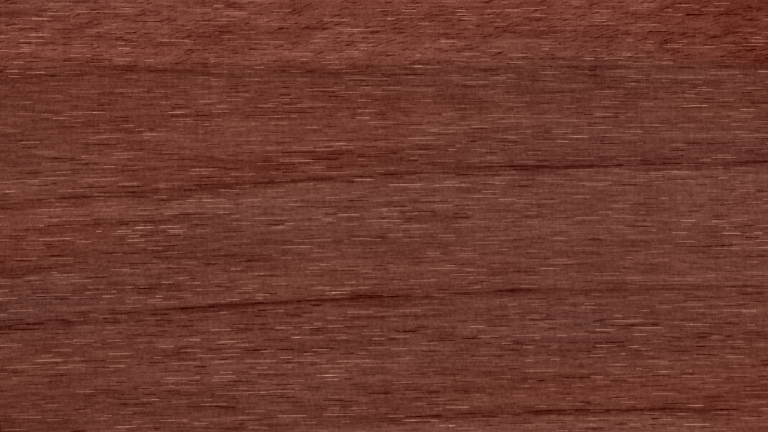
Give the GLSL for this texture, as a Shadertoy shader.

```glsl
float hash(vec2 p) {
    return fract(sin(dot(p, vec2(127.1, 311.7))) * 43758.5453);
}

float noise(vec2 p) {
    vec2 i = floor(p), f = fract(p);
    f = f * f * (3.0 - 2.0 * f);
    return mix(mix(hash(i), hash(i + vec2(1, 0)), f.x),
               mix(hash(i + vec2(0, 1)), hash(i + vec2(1, 1)), f.x), f.y);
}

// Noise centred on zero
float sway(vec2 p) {
    return noise(p) - 0.5;
}

// Scattered thin dashes, one per cell, with tapered ends
float dashes(vec2 p, vec2 cell, float density, float seed) {
    float row = floor(p.y / cell.y);
    p.x += cell.x * 7.0 * hash(vec2(row, seed));
    vec2 id = vec2(floor(p.x / cell.x), row) + seed * 17.0;
    vec2 local = (fract(p / cell) - 0.5) * cell;
    float reach = cell.x * mix(0.12, 0.48, hash(id + 3.1));
    float offset = (hash(id + 5.7) - 0.5) * 0.5 * cell.y;
    float pixel = 1.0 / iResolution.y;
    float across = clamp((0.0014 - abs(local.y - offset)) / max(pixel, 0.001) + 0.5, 0.0, 1.0);
    float along = 1.0 - smoothstep(0.65, 1.0, abs(local.x) / reach);
    float strength = 0.3 + 0.7 * hash(id + 9.3);
    return across * along * strength * step(hash(id), density);
}

// Dark growth line: crisp upper edge, softer lower side
float vein(float d, float width) {
    return exp(-abs(d) / (d > 0.0 ? width * 0.5 : width));
}

void mainImage(out vec4 fragColor, in vec2 fragCoord) {
    vec2 p = fragCoord / iResolution.y;
    float across = fragCoord.x / iResolution.x;

    // Growth lines climb to the right and level out near the top
    float bend = 0.12 * (1.0 - exp(-2.0 * across)) * (1.0 - smoothstep(0.62, 0.84, p.y));
    float level = p.y - bend + 0.012 * sway(vec2(p.x * 2.5, p.y * 5.0));
    vec2 grain = vec2(p.x, p.y - bend * 0.25);
    float topBand = smoothstep(0.83, 0.87, level);

    // Broad tone and short streaks
    float tone = 0.035 * sway(vec2(p.x * 1.2, level * 9.0));
    tone += 0.04 * sway(vec2(p.x * 2.5, level * 38.0));
    tone += 0.05 * sway(vec2(grain.x * 8.0, grain.y * 110.0));
    tone += 0.07 * sway(vec2(grain.x * 26.0, grain.y * 250.0));

    // Thin veins, broken into short dark strokes
    float veins = vein(level - 0.52, 0.010) + vein(level - 0.24, 0.009);
    veins += vein(level + 0.045, 0.010) + 0.4 * vein(level - 0.835, 0.03);
    float strokes = smoothstep(0.35, 0.75, noise(vec2(p.x * 11.0, grain.y * 190.0)));
    tone -= veins * (0.035 + 0.10 * strokes);
    tone += 0.03 * exp(-pow((level - 0.485) / 0.025, 2.0));
    tone += 0.02 * exp(-pow((level + 0.075) / 0.02, 2.0));

    // Lighter top band with slanted flecks, darker in its right corner
    vec2 slanted = vec2(p.x, p.y - 0.3 * p.x + 0.02 * sway(p * 9.0));
    float corner = smoothstep(0.75, 1.0, across) * topBand;
    tone += 0.035 * topBand - 0.06 * corner;
    tone += topBand * 0.06 * sway(vec2(slanted.x * 16.0, slanted.y * 60.0));
    tone -= topBand * 0.12 * dashes(slanted, vec2(0.035, 0.010), 0.65, 8.0);

    // Pale and dark pores
    for (float i = 0.0; i < 3.0; i++) {
        vec2 cell = vec2(0.06 + 0.025 * i, 0.010 + 0.002 * i);
        float patches = 0.5 + noise(vec2(p.x * 3.0, level * 14.0) + i * 19.0);
        tone += 0.15 * patches * dashes(grain, cell, 0.28, i + 1.0);
        tone -= 0.10 * patches * dashes(grain + 0.37, cell, 0.34, i + 4.0);
    }

    // Fine cloth-like tooth
    tone += 0.05 * sway(p * vec2(290.0, 140.0)) + 0.05 * sway(p * vec2(140.0, 290.0));

    // Colour, with redder patches
    float warmth = 0.03 * sway(vec2(p.x * 1.5, level * 7.0) + 40.0);
    warmth += 0.018 * topBand + 0.012 * corner;
    vec3 colour = vec3(0.423, 0.226, 0.181) + tone * vec3(1.0, 0.97, 0.9);
    colour += warmth * vec3(0.7, -0.3, -0.6);
    fragColor = vec4(clamp(colour, 0.0, 1.0), 1.0);
}
```
